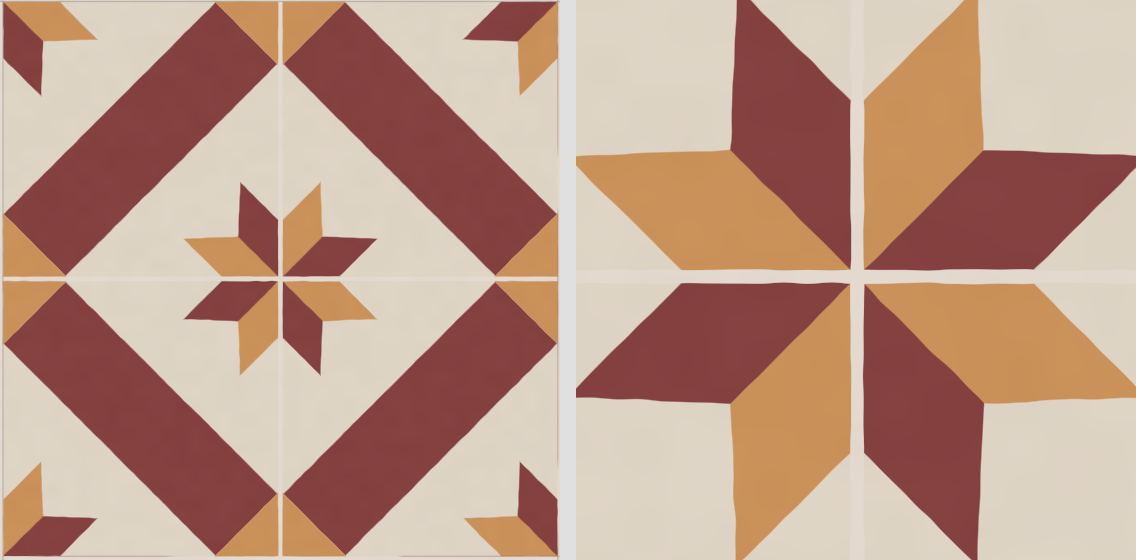
Left: the whole. Right: its middle third, enlarged.
Give the GLSL for this pattern, as a WebGL 1 fragment shader.

```glsl
precision highp float;

uniform vec2 u_resolution;

#define CREAM vec3(0.87, 0.83, 0.77)
#define MAROON vec3(0.52, 0.25, 0.25)
#define OCHRE vec3(0.79, 0.57, 0.35)
#define SEAM vec3(0.89, 0.85, 0.81)
#define CENTRE vec2(0.5007, 0.502)
#define TILE_EDGE 0.4954
#define SEAM_HALF 0.0039
#define BAND_SPAN vec2(0.3893, 0.6094)
#define BAND_END 0.3783
#define PETAL_LENGTH 0.1009
#define PETAL_WIDTH 0.0716
#define WOBBLE 0.0012

const float DIAGONAL = 0.70711;

float hash(vec2 p) {
  vec3 q = fract(p.xyx * 0.1031);
  q += dot(q, q.yzx + 33.33);
  return fract((q.x + q.y) * q.z);
}

float noise(vec2 p) {
  vec2 cell = floor(p);
  vec2 f = fract(p);
  f = f * f * (3.0 - 2.0 * f);
  float low = mix(hash(cell), hash(cell + vec2(1.0, 0.0)), f.x);
  float high = mix(hash(cell + vec2(0.0, 1.0)), hash(cell + 1.0), f.x);
  return mix(low, high, f.y);
}

// Antialiased coverage of a signed distance, negative inside
float cover(float d) {
  float blur = 1.4 / min(u_resolution.x, u_resolution.y);
  return clamp(0.5 - d / blur, 0.0, 1.0);
}

// Two mirrored rhombic petals growing from the origin of a quadrant
float petalPair(vec2 q) {
  float along = max(q.x, q.y);
  float across = min(q.x, q.y);
  float side = across + 0.04 * (along - PETAL_WIDTH) - PETAL_WIDTH;
  float tip = (along - across - PETAL_LENGTH) * DIAGONAL;
  return max(max(-across, tip), side);
}

// Petal colours swap between neighbouring quadrants
vec3 paintPetals(vec3 base, vec2 q, float parity) {
  float ochre = cover(parity * (q.x - q.y) * DIAGONAL);
  return mix(base, mix(MAROON, OCHRE, ochre), cover(petalPair(q)));
}

// Thin broken streak along a tile edge
float streak(float offset, float along) {
  float gaps = smoothstep(0.3, 0.5, noise(vec2(along * 9.0, 4.0)));
  return cover(abs(offset) - 0.0008) * gaps;
}

void main() {
  vec2 uv = gl_FragCoord.xy / u_resolution;
  vec2 p = uv - CENTRE;
  float parity = p.x * p.y < 0.0 ? -1.0 : 1.0;

  // Fold the two by two tiles onto one, with slightly uneven edges
  vec2 rough = vec2(noise(uv * 70.0), noise(uv * 70.0 + 31.0)) - 0.5;
  vec2 m = abs(p) + rough * WOBBLE;

  // Diagonal band with ochre ends
  float sum = m.x + m.y;
  float skew = (abs(m.x - m.y) - BAND_END) * DIAGONAL;
  float band = max(BAND_SPAN.x - sum, sum - BAND_SPAN.y) * DIAGONAL;
  vec3 color = mix(CREAM, MAROON, cover(max(band, skew)));
  color = mix(color, OCHRE, cover(-skew));

  // Star at the centre and its quarters in the outer corners
  color = paintPetals(color, m - SEAM_HALF, parity);
  color = paintPetals(color, TILE_EDGE - m, parity);

  // Seams between tiles and the outer margin
  float seam = min(min(m.x, m.y) - SEAM_HALF, TILE_EDGE - max(m.x, m.y));
  color = mix(color, SEAM, cover(seam));

  // Grey rim at left and top, worn red streaks at right and bottom
  float rim = min(abs(p.x + TILE_EDGE), abs(p.y - TILE_EDGE)) - 0.0009;
  color = mix(color, vec3(0.64, 0.61, 0.59), 0.75 * cover(rim));
  float wear = max(streak(p.x - TILE_EDGE, uv.y), streak(p.y + TILE_EDGE, uv.x + 3.0));
  color = mix(color, MAROON, 0.4 * wear);

  // Faint unevenness of the glaze
  color += 0.012 * (noise(uv * 40.0) - 0.5);
  gl_FragColor = vec4(color, 1.0);
}
```
